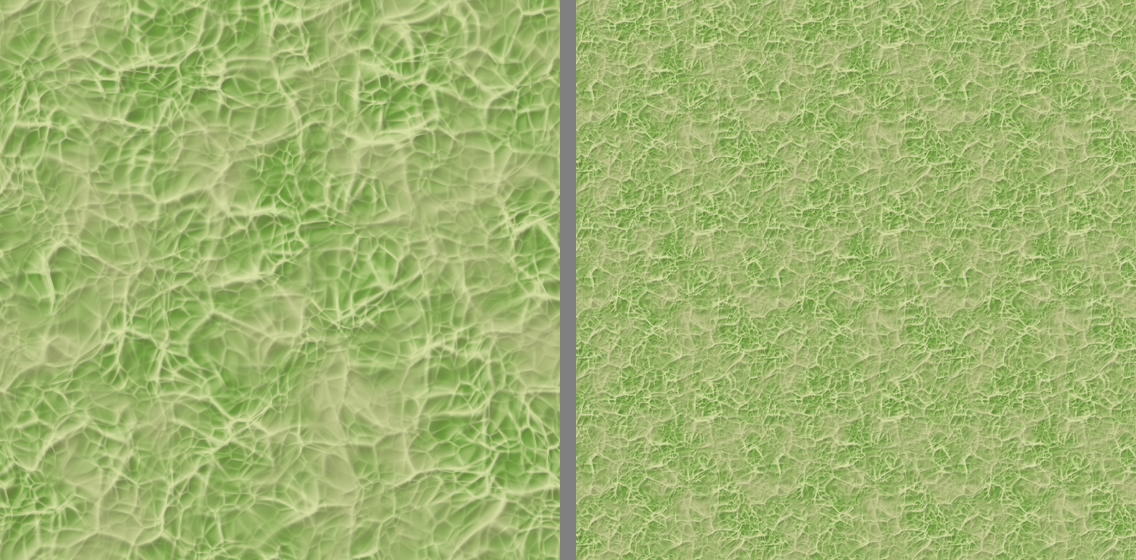
Left: one tile. Right: repeated 3 by 3.
A WebGL 1 fragment shader for this texture:

```glsl
precision highp float;
// Green crinkled membrane: embossed, branching pale veins over soft tan and green patches.

uniform vec2 u_resolution;

const vec3 LEAF_GREEN = vec3(0.44, 0.62, 0.25);
const vec3 DRY_TAN = vec3(0.69, 0.725, 0.49);
const vec3 HIGHLIGHT = vec3(0.88, 0.91, 0.68);
const vec3 SHADOW = vec3(0.37, 0.40, 0.23);
const vec2 LIGHT_DIRECTION = vec2(-0.6, 0.8);

vec2 hash2(vec2 cell, float seed) {
  vec3 h = fract(cell.xyx * vec3(0.1031, 0.1030, 0.0973) + seed * 0.137);
  h += dot(h, h.yzx + 33.33);
  return fract((h.xx + h.yz) * h.zy);
}

float cornerGradient(vec2 cell, vec2 offset, float period, float seed) {
  float angle = 6.2832 * hash2(mod(cell, period), seed).x;
  return dot(vec2(cos(angle), sin(angle)), offset);
}

// Gradient noise that wraps after a whole number of cells.
float gradientNoise(vec2 uv, float period, float seed) {
  vec2 p = uv * period;
  vec2 cell = floor(p);
  vec2 f = p - cell;
  vec2 s = f * f * f * (f * (f * 6.0 - 15.0) + 10.0);
  vec2 x = vec2(1.0, 0.0);
  float low = mix(cornerGradient(cell, f, period, seed),
                  cornerGradient(cell + x, f - x, period, seed), s.x);
  float high = mix(cornerGradient(cell + x.yx, f - x.yx, period, seed),
                   cornerGradient(cell + x.xx, f - x.xx, period, seed), s.x);
  return mix(low, high, s.y);
}

// Gap between the two nearest cell centres: zero on a cell border.
float borderGap(vec2 uv, float period, float seed) {
  vec2 p = uv * period;
  vec2 cell = floor(p);
  vec2 f = p - cell;
  float nearest = 9.0;
  float second = 9.0;
  for (int y = -1; y <= 1; y++) {
    for (int x = -1; x <= 1; x++) {
      vec2 offset = vec2(float(x), float(y));
      vec2 centre = 0.08 + 0.84 * hash2(mod(cell + offset, period), seed);
      float d = length(offset + centre - f);
      second = min(second, max(nearest, d));
      nearest = min(nearest, d);
    }
  }
  return second - nearest;
}

// Layers of rounded ridges that fade in and out: x is height, y is the pale crest line.
vec2 veins(vec2 uv) {
  float crease = gradientNoise(uv, 23.0, 41.0);
  vec2 sum = vec2(-0.016 * sqrt(crease * crease + 0.002), 0.0);
  float period = 8.0;
  float weight = 1.0;
  float falloff = 7.0;
  float lineWidth = 0.0038;
  for (int i = 0; i < 4; i++) {
    float seed = float(i) + 1.0;
    float fade = gradientNoise(uv, 5.0 + 3.0 * seed, seed + 7.0);
    float strength = weight * (0.2 + 0.8 * smoothstep(-0.3, 0.4, fade));
    float gap = borderGap(uv, period, seed);
    float rounded = sqrt(gap * gap + 0.000004 * period * period);
    float across = gap / (2.0 * period * lineWidth);
    sum += strength * vec2(exp(-falloff * rounded) / (falloff * period), exp(-across * across));
    period = floor(period * 1.7);
    weight *= 0.88;
    falloff *= 0.86;
    lineWidth *= 0.8;
  }
  return sum;
}

vec2 warp(vec2 uv, float period, float amount, float seed) {
  return uv + amount * vec2(gradientNoise(uv, period, seed),
                            gradientNoise(uv, period, seed + 1.0));
}

// Broad cloudy variation between green and tan.
float patches(vec2 uv) {
  return gradientNoise(uv, 4.0, 21.0) + 0.8 * gradientNoise(uv, 9.0, 22.0)
       + 0.6 * gradientNoise(uv, 19.0, 23.0);
}

void main() {
  vec2 uv = gl_FragCoord.xy / u_resolution;
  vec2 p = warp(warp(uv, 5.0, 0.04, 31.0), 14.0, 0.014, 34.0);

  // Slope from neighbouring heights.
  float stepSize = 0.0018;
  vec2 e = vec2(stepSize, 0.0);
  vec2 here = veins(p);
  vec2 slope = vec2(veins(p + e).x - veins(p - e).x,
                    veins(p + e.yx).x - veins(p - e.yx).x) / (2.0 * stepSize);

  // Tan gathers on high ground and smooth patches, green in the hollows.
  float patchTone = patches(p);
  float dryness = clamp(0.40 + 0.75 * patchTone + 16.0 * here.x, 0.0, 1.0);
  vec3 colour = mix(LEAF_GREEN, DRY_TAN, dryness);

  // Embossed light, then pale crests; both are weaker on tan patches.
  float relief = clamp(1.0 - 0.9 * patchTone, 0.6, 1.4);
  float light = -2.5 * relief * dot(slope, LIGHT_DIRECTION);
  light /= 1.0 + 0.25 * abs(light);
  colour = mix(colour, HIGHLIGHT, clamp(0.30 * light, 0.0, 0.7));
  colour = mix(colour, SHADOW, clamp(-0.32 * light, 0.0, 0.7));
  colour = mix(colour, HIGHLIGHT, min(0.55 * relief * here.y, 0.75));
  gl_FragColor = vec4(colour, 1.0);
}
```
